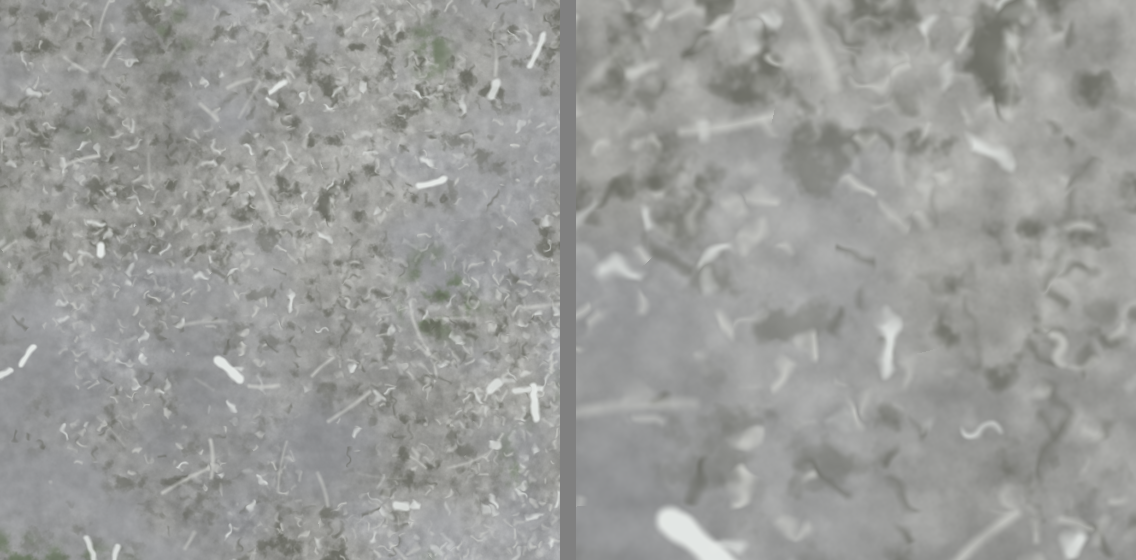
Left: the whole. Right: its middle third, enlarged.
Reproduce this texture procedurally as a three.js fragment shader.

```glsl
varying vec2 vUv;

#define GROUND vec3(0.608, 0.614, 0.622)
#define SOIL vec3(0.598, 0.597, 0.572)
#define DARK_LITTER vec3(0.385, 0.390, 0.355)
#define MOSS vec3(0.370, 0.430, 0.320)
#define PALE_STRAW vec3(0.815, 0.820, 0.800)
#define WHITE_CHIP vec3(0.900, 0.915, 0.905)
#define GRAIN 0.19
#define BROAD_SHADE 0.15
#define SOFTNESS 0.0034
#define FLECK_AMOUNT 0.80
#define LITTER_AMOUNT 0.48
#define CHIP_AMOUNT 0.28

float hash(vec2 p) {
  return fract(sin(dot(p, vec2(127.1, 311.7))) * 43758.5453);
}

float noise(vec2 p) {
  vec2 i = floor(p);
  vec2 f = fract(p);
  f = f * f * (3.0 - 2.0 * f);
  return mix(mix(hash(i), hash(i + vec2(1.0, 0.0)), f.x),
             mix(hash(i + vec2(0.0, 1.0)), hash(i + vec2(1.0, 1.0)), f.x), f.y);
}

float fbm(vec2 p) {
  float sum = 0.0;
  float weight = 0.53;
  for (int i = 0; i < 4; i++) {
    sum += weight * noise(p);
    p = mat2(1.6, 1.2, -1.2, 1.6) * p + 7.3;
    weight *= 0.5;
  }
  return sum;
}

// Clumped density of loose material, with a bias from -1 to 1
float clump(vec2 p, float seed, float bias) {
  float n = 0.55 * noise(p * 5.0 + seed) + 0.45 * noise(p * 14.0 + seed);
  return smoothstep(0.25, 0.75, n + 0.3 * bias);
}

// Pale pieces gather at the lower right and the upper left
float strawBias(vec2 p) {
  float lowerRight = exp(-8.0 * dot(p - vec2(0.92, 0.12), p - vec2(0.92, 0.12)));
  float upperLeft = exp(-7.0 * dot(p - vec2(0.18, 0.70), p - vec2(0.18, 0.70)));
  return 1.3 * lowerRight + 0.7 * upperLeft - 0.25;
}

// Dark crumbs thin out towards the bottom and the right
float litterBias(vec2 p) {
  return 0.9 * p.y - 0.4 * p.x - 0.25;
}

// Randomly turned, slightly bent slivers, one per grid cell;
// size holds half length and half width, below one cell
float slivers(vec2 p, float cells, vec2 size, float amount, float bias, float faintest, float seed) {
  vec2 home = floor(p * cells);
  float cover = 0.0;
  for (int y = -1; y <= 1; y++) {
    for (int x = -1; x <= 1; x++) {
      vec2 id = home + vec2(float(x), float(y));
      vec2 key = id + seed;
      vec2 center = (id + vec2(hash(key), hash(key + 17.3))) / cells;
      if (hash(key + 31.7) > amount * clump(center, seed, bias)) continue;
      float angle = 6.2832 * hash(key + 47.9);
      vec2 axis = vec2(cos(angle), sin(angle));
      vec2 d = p - center;
      vec2 q = vec2(dot(d, axis), dot(d, vec2(-axis.y, axis.x)));
      float halfWidth = size.y * mix(0.65, 1.25, hash(key + 71.5));
      float reach = max(size.x * mix(0.3, 1.0, hash(key + 59.1)) - halfWidth, 0.0);
      float along = clamp(q.x, -reach, reach);
      float bend = (hash(key + 83.3) - 0.5) * 0.35 / size.x;
      float edge = length(q - vec2(along, bend * along * along)) - halfWidth;
      float tone = mix(faintest, 1.0, hash(key + 97.7));
      cover = max(cover, tone * (1.0 - smoothstep(-SOFTNESS, SOFTNESS, edge)));
    }
  }
  return cover;
}

void main() {
  vec2 p = vUv;
  vec2 rough = p + 0.011 * (vec2(noise(p * 95.0), noise(p * 95.0 + 40.0)) - 0.5);
  float straw = strawBias(p);
  float litter = litterBias(p);
  float worn = mix(0.55, 1.0, noise(p * 90.0 + 5.0));

  // Mottled ground with warmer soil among the litter
  float soil = clump(p, 12.0, litter + 0.4 * straw);
  float pale = clump(p, 140.0, straw);
  vec3 color = mix(GROUND, SOIL, 0.7 * soil);
  color += GRAIN * (fbm(p * 60.0) - 0.5) * mix(0.45, 1.2, max(soil, pale));
  color += BROAD_SHADE * (fbm(p * 4.0 + 3.0) - 0.5) + 0.03 * pale;

  // Moss and ragged dark crumbs
  float moss = smoothstep(0.68, 0.90, noise(p * 6.5 + 21.0) + 0.12 * litter);
  moss *= smoothstep(0.35, 0.75, fbm(p * 38.0 + 9.0));
  color = mix(color, MOSS, 0.75 * moss);
  float ragged = smoothstep(0.54, 0.78, fbm(p * 36.0 + 70.0)) * clump(p, 12.0, litter + 0.2);
  color = mix(color, DARK_LITTER, 0.75 * ragged);
  float crumbs = slivers(rough, 42.0, vec2(0.014, 0.0034), LITTER_AMOUNT, litter, 0.1, 12.0);
  color = mix(color, DARK_LITTER, 0.7 * worn * crumbs);
  float twigs = slivers(rough, 18.0, vec2(0.030, 0.0028), 0.22, litter, 0.3, 64.0);
  color = mix(color, DARK_LITTER, 0.7 * worn * twigs);

  // Fine pale flecks, then longer straws
  float flecks = slivers(rough, 56.0, vec2(0.011, 0.0029), FLECK_AMOUNT, straw, 0.05, 140.0);
  color = mix(color, PALE_STRAW, 0.9 * worn * flecks);
  float shreds = slivers(rough, 32.0, vec2(0.017, 0.0036), 0.50, straw, 0.2, 140.0);
  color = mix(color, WHITE_CHIP, 0.95 * worn * shreds);
  float straws = slivers(p, 13.0, vec2(0.050, 0.0028), 0.36, straw, 0.25, 271.0);
  color = mix(color, PALE_STRAW, 0.9 * worn * straws);

  // Scattered wood chips, the brightest pieces
  float chips = slivers(p + 0.3 * (rough - p), 10.0, vec2(0.043, 0.0068), CHIP_AMOUNT, straw, 0.75, 333.0);
  color = mix(color, WHITE_CHIP, chips);

  gl_FragColor = vec4(color, 1.0);
}
```
